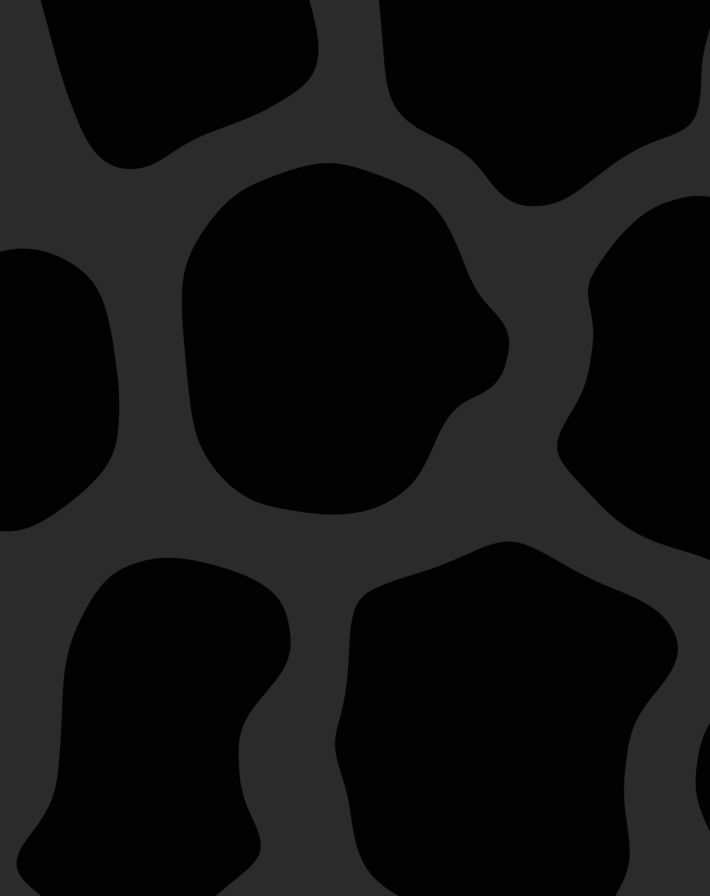
This pattern is drawn by a WebGL 1 fragment shader. Its source:

```glsl
precision highp float;

uniform vec2 u_resolution;

// Lengths are fractions of the canvas height.
const vec3 PATCH_COLOR = vec3(0.008);
const vec3 CHANNEL_COLOR = vec3(0.17);
const float CELL_SIZE = 0.39;
const float JITTER = 0.5;
const float HALF_CHANNEL = 0.043;
const float CORNER_SHARPNESS = 40.0;
const float WARP_SIZE = 0.15;
const float WARP_AMOUNT = 0.042;
const float SEED = 17.0;

vec2 hash2(vec2 p) {
  p = vec2(dot(p, vec2(127.1, 311.7)), dot(p, vec2(269.5, 183.3)));
  return fract(sin(p + SEED) * 43758.55);
}

// Two independent channels of smooth value noise in -1..1.
vec2 noise2(vec2 p) {
  vec2 cell = floor(p);
  vec2 f = fract(p);
  vec2 s = f * f * f * (f * (f * 6.0 - 15.0) + 10.0);
  vec2 low = mix(hash2(cell), hash2(cell + vec2(1.0, 0.0)), s.x);
  vec2 high = mix(hash2(cell + vec2(0.0, 1.0)), hash2(cell + 1.0), s.x);
  return 2.0 * mix(low, high, s.y) - 1.0;
}

// Jittered patch centre, with every other row staggered.
vec2 patchCenter(vec2 id) {
  vec2 stagger = vec2(0.5 * mod(id.y, 2.0), 0.0);
  return (id + 0.5 + stagger + JITTER * (hash2(id) - 0.5)) * CELL_SIZE;
}

// Positive inside a patch, negative in the channels.
float patchField(vec2 p) {
  p += WARP_AMOUNT * noise2(p / WARP_SIZE + 40.0);
  vec2 home = floor(p / CELL_SIZE);

  // Nearest centre
  vec2 nearest = vec2(0.0);
  float best = 1000.0;
  for (int y = -2; y <= 2; y++) {
    for (int x = -2; x <= 2; x++) {
      vec2 center = patchCenter(home + vec2(float(x), float(y)));
      float d = distance(p, center);
      if (d < best) {
        best = d;
        nearest = center;
      }
    }
  }

  // Smooth minimum of the distances to all borders rounds the corners
  float total = 0.0;
  for (int y = -2; y <= 2; y++) {
    for (int x = -2; x <= 2; x++) {
      vec2 center = patchCenter(home + vec2(float(x), float(y)));
      vec2 span = center - nearest;
      float gap = length(span);
      if (gap > 0.001) {
        float border = dot(0.5 * (center + nearest) - p, span / gap);
        total += exp(-CORNER_SHARPNESS * border);
      }
    }
  }
  return -log(total) / CORNER_SHARPNESS - HALF_CHANNEL;
}

void main() {
  float pixel = 1.0 / u_resolution.y;
  vec2 p = gl_FragCoord.xy * pixel;

  // The local slope keeps the edge one pixel soft despite the warp
  float field = patchField(p);
  vec2 slope = vec2(patchField(p + vec2(pixel, 0.0)),
                    patchField(p + vec2(0.0, pixel))) - field;
  float softness = max(length(slope), 0.2 * pixel);
  float coverage = smoothstep(-0.8, 0.8, field / softness);

  gl_FragColor = vec4(mix(CHANNEL_COLOR, PATCH_COLOR, coverage), 1.0);
}
```
